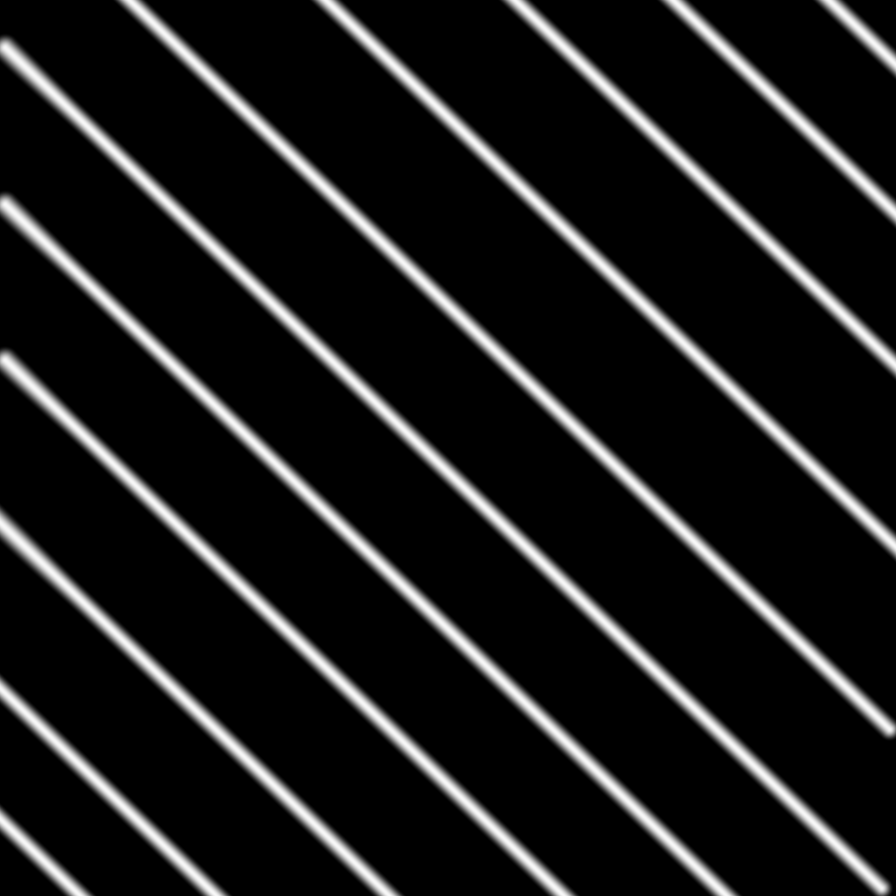
Reproduce this pattern procedurally as a WebGL 1 fragment shader.

```glsl
precision highp float;

uniform vec2 u_resolution;

const int STRIPE_COUNT = 11;
const float SLOPE = 0.959;
const float FIRST_DROP = -0.887;
const float DROP_STEP = 0.1801;
const float HALF_WIDTH = 0.0138;
const float PEAK_GRAY = 0.97;
const float PI = 3.14159265;

// 1.0 when index lies in [first, last]
float inRange(float index, float first, float last) {
  return step(first - 0.5, index) * step(index, last + 0.5);
}

// Uneven spacing: smooth harmonics that vanish at both ends of the set
float spacingDrift(float index, float lastIndex) {
  float t = PI * index / lastIndex;
  return 0.0229 * sin(t) - 0.0206 * sin(2.0 * t) - 0.0079 * sin(3.0 * t)
       - 0.0124 * sin(4.0 * t) + 0.0068 * sin(5.0 * t) + 0.0036 * sin(7.0 * t);
}

// Distance below the top edge at which a stripe meets the left edge
float stripeDrop(float index, float lastIndex) {
  return FIRST_DROP + DROP_STEP * index + spacingDrift(index, lastIndex);
}

vec2 pointOnStripe(float x, float drop, float slope) {
  return vec2(x, 1.0 - drop - slope * x);
}

float segmentDistance(vec2 p, vec2 a, vec2 b) {
  vec2 ab = b - a;
  float t = clamp(dot(p - a, ab) / dot(ab, ab), 0.0, 1.0);
  return length(p - a - ab * t);
}

// Soft profile, brightest on the centre line
float softStroke(float dist, float halfWidth) {
  return 1.0 - smoothstep(0.0, halfWidth, dist);
}

float stripe(vec2 p, float index, float lastIndex) {
  float drop = stripeDrop(index, lastIndex);

  // Some stripes stop just inside the canvas with a round cap
  float startX = mix(-0.1, 0.006, inRange(index, 5.0, 7.0));
  float endX = mix(1.1, 0.993 - 0.009 * (index - 4.0), inRange(index, 4.0, 5.0));

  // Strokes are heavier where they begin at the left
  float swell = 1.0 + 0.22 * inRange(index, 5.0, 8.0) * (1.0 - smoothstep(0.0, 0.1, p.x));

  float dist = segmentDistance(p, pointOnStripe(startX, drop, SLOPE),
                                  pointOnStripe(endX, drop, SLOPE));
  return softStroke(dist, HALF_WIDTH * swell);
}

void main() {
  vec2 p = gl_FragCoord.xy / u_resolution;
  float lastIndex = float(STRIPE_COUNT - 1);
  float light = 0.0;

  for (int i = 0; i < STRIPE_COUNT; i++) {
    light = max(light, stripe(p, float(i), lastIndex));
  }

  gl_FragColor = vec4(vec3(PEAK_GRAY * light), 1.0);
}
```
